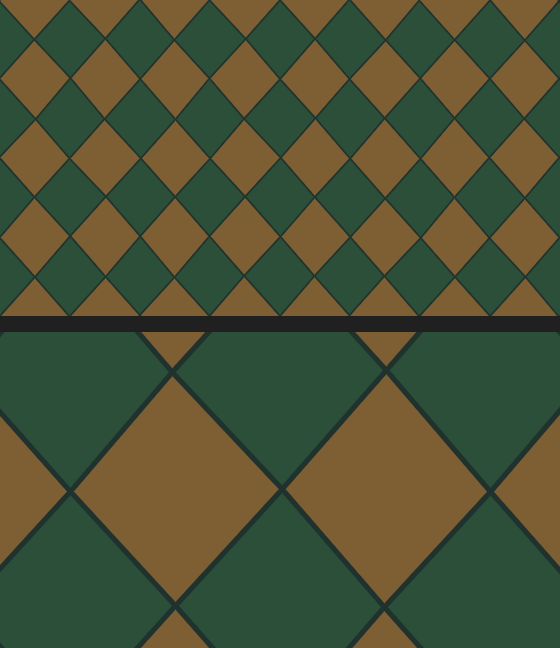
Top, the full canvas; bottom, a detail of the centre.
Reproduce this pattern procedurally as a Shadertoy shader.

```glsl
// Harlequin check: brown and green diamonds parted by thin dark lines.
// Two diagonal line families form the lattice; its corners are nudged by a
// wrapping hash, blended across each diamond so the lines stay straight.

#define REPEATS vec2(8.0, 4.0)      // diamonds across and down
#define LINE_WIDTH 0.0055           // in canvas heights
#define CORNER_JITTER 0.013         // in repeats
#define BROWN vec3(0.494, 0.373, 0.200)
#define GREEN vec3(0.169, 0.310, 0.220)
#define LINE_COLOR vec3(0.120, 0.196, 0.180)

vec2 hash22(vec2 p) {
    vec2 q = vec2(dot(p, vec2(127.1, 311.7)), dot(p, vec2(269.5, 183.3)));
    return fract(sin(q) * 43758.5);
}

// Diagonal lattice coordinates: lines lie where either one is whole.
vec2 toLattice(vec2 p) { return vec2(p.x + p.y, p.x - p.y); }
vec2 fromLattice(vec2 q) { return 0.5 * vec2(q.x + q.y, q.x - q.y); }

// Displacement of a lattice corner, periodic over the canvas.
vec2 cornerOffset(vec2 corner) {
    vec2 wrapped = mod(fromLattice(corner), REPEATS);
    return (2.0 * hash22(wrapped) - 1.0) * CORNER_JITTER;
}

// Corner displacements blended over the diamond that holds q.
vec2 latticeWarp(vec2 q) {
    vec2 cell = floor(q), f = q - cell;
    vec2 low  = mix(cornerOffset(cell), cornerOffset(cell + vec2(1, 0)), f.x);
    vec2 high = mix(cornerOffset(cell + vec2(0, 1)), cornerOffset(cell + 1.0), f.x);
    return mix(low, high, f.y);
}

void mainImage(out vec4 fragColor, in vec2 fragCoord) {
    vec2 p = fragCoord / iResolution.xy * REPEATS;
    float pixel = 1.0 / iResolution.y;
    float aspect = iResolution.x / iResolution.y;

    vec2 q = toLattice(p - latticeWarp(toLattice(p)));

    // Distance to the nearest line, in canvas heights
    vec2 toLine = abs(q - round(q));
    float dist = min(toLine.x, toLine.y) / length(REPEATS / vec2(aspect, 1.0));

    // Alternating fill, softened where the colours meet
    vec2 cell = floor(q);
    float side = 1.0 - 2.0 * mod(cell.x + cell.y, 2.0);
    float brownness = 0.5 + 0.5 * side * clamp(2.0 * dist / pixel, 0.0, 1.0);
    vec3 color = mix(GREEN, BROWN, brownness);

    // Dark lines
    float line = clamp(0.5 + (0.5 * LINE_WIDTH - dist) / pixel, 0.0, 1.0);
    color = mix(color, LINE_COLOR, line);

    fragColor = vec4(color, 1.0);
}
```
